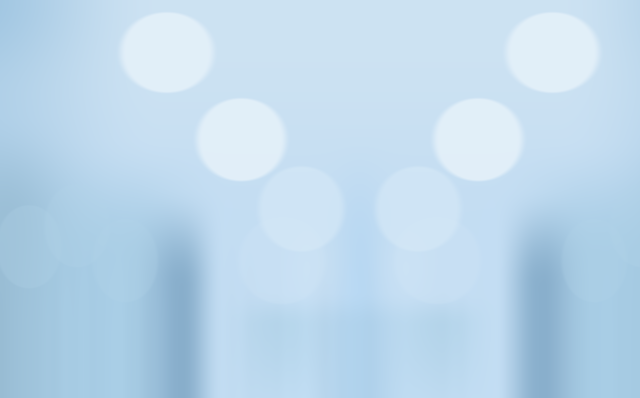
This background is drawn by a WebGL 1 fragment shader. Its source:

```glsl
precision highp float;
uniform vec2 u_resolution;

const float ASPECT = 1.61;        // scene width in units of its height
const float AXIS = 0.905;         // mirror axis of the corridor
const float LAMP_POWER = 2.05;    // squareness of the lamp discs
const float STREAK_AMOUNT = 0.016;
const vec3 SKY = vec3(0.80, 0.885, 0.95);
const vec3 SKY_BLUE = vec3(0.765, 0.865, 0.95);
const vec3 CORNER = vec3(0.62, 0.77, 0.88);
const vec3 WALL = vec3(0.655, 0.80, 0.895);
const vec3 WALL_GREY = vec3(0.59, 0.73, 0.82);
const vec3 PILLAR = vec3(0.53, 0.68, 0.795);
const vec3 FLOOR = vec3(0.71, 0.835, 0.92);
const vec3 FLOOR_LIGHT = vec3(0.765, 0.87, 0.955);
const vec3 SEAM_BLUE = vec3(0.70, 0.835, 0.945);
const vec3 SEAM_DARK = vec3(0.66, 0.80, 0.90);
const vec3 LAMP = vec3(0.89, 0.94, 0.975);
const vec3 HAZE = vec3(0.835, 0.91, 0.965);
const vec3 GHOST = vec3(0.70, 0.83, 0.91);

float hash(float n) {
  return fract(sin(n * 91.7) * 4375.5);
}

float noise(float x) {
  float cell = floor(x);
  float f = fract(x);
  return mix(hash(cell), hash(cell + 1.0), f * f * (3.0 - 2.0 * f));
}

float bell(float x, float width) {
  float t = x / width;
  return exp(-t * t);
}

// Rounded disc, crisp above and below, softer at its sides
float disc(vec2 p, vec2 center, vec2 radius, float blur) {
  vec2 q = abs(p - center) / radius + 1e-4;
  float d = pow(pow(q.x, LAMP_POWER) + pow(q.y, LAMP_POWER), 1.0 / LAMP_POWER);
  float edge = blur * mix(0.45, 1.4, q.x * q.x / dot(q, q));
  return 1.0 - smoothstep(1.0 - edge, 1.0 + 0.5 * edge, d);
}

vec3 backdrop(vec2 p, float x) {
  // Ceiling, darker toward the far corners
  vec3 color = mix(SKY_BLUE, SKY, smoothstep(0.40, 0.90, p.y));
  float corner = smoothstep(0.50, 1.0, p.x) * (0.65 + 0.35 * smoothstep(0.75, 1.0, p.y));
  color = mix(color, CORNER, corner);

  // Side walls
  float below = 1.0 - smoothstep(0.34, 0.66, p.y);
  float side = smoothstep(0.33, 0.58, p.x);
  color = mix(color, WALL, below * side);
  float grey = bell(p.x - 0.89, 0.13) * (1.0 - smoothstep(0.45, 0.72, p.y));
  color = mix(color, WALL_GREY, 0.75 * grey);

  // Floor glow near the middle
  float inner = 1.0 - smoothstep(0.26, 0.42, p.x);
  float ground = 1.0 - smoothstep(0.18, 0.27, p.y);
  float shade = bell(p.x - 0.20, 0.12) * smoothstep(-0.12, 0.20, p.y);
  color = mix(color, mix(FLOOR_LIGHT, FLOOR, shade), ground * inner);
  color = mix(color, FLOOR_LIGHT, 0.4 * bell(p.x - 0.34, 0.06) * below);

  // Central seam
  float upperSeam = 1.0 - smoothstep(0.30, 0.68, p.y);
  color = mix(color, SEAM_BLUE, 0.75 * bell(p.x, 0.06) * upperSeam);
  color = mix(color, SEAM_DARK, 0.6 * bell(p.x, 0.09) * ground);

  // Blurred pillars
  float pillar = smoothstep(0.34, 0.45, p.x) * (1.0 - smoothstep(0.46, 0.58, p.x));
  float height = 1.0 - smoothstep(0.28, 0.53, p.y);
  color = mix(color, PILLAR, 0.95 * pillar * height);

  // Vertical streaks
  float streak = noise(x * 17.0) + 0.5 * noise(x * 43.0) - 0.75;
  return color + STREAK_AMOUNT * streak * (1.0 - smoothstep(0.15, 0.5, p.y));
}

void main() {
  vec2 uv = gl_FragCoord.xy / u_resolution;
  float x = uv.x * ASPECT;
  vec2 p = vec2(abs(x - AXIS), uv.y);
  vec3 color = backdrop(p, x);

  // Faint outer discs
  for (int i = 0; i < 3; i++) {
    float k = float(i);
    vec2 center = vec2(0.59 + 0.121 * k, 0.345 + k * (0.1585 - 0.0705 * k));
    color = mix(color, GHOST, 0.25 * disc(p, center, vec2(0.084, 0.105), 0.07));
  }

  // Low haze disc and the glow inside it
  color = mix(color, HAZE, 0.22 * disc(p, vec2(0.195, 0.345), vec2(0.112, 0.110), 0.09));
  color = mix(color, HAZE, 0.25 * bell(p.x - 0.11, 0.07) * bell(p.y - 0.33, 0.09));

  // Receding row of lamps, the farthest one fading into haze
  for (int i = 0; i < 3; i++) {
    float k = float(i);
    float far = step(1.5, k);
    vec2 center = vec2(0.485 + k * (0.018 * k - 0.205), 0.868 + k * (0.0225 * k - 0.2415));
    vec2 radius = vec2(0.121 - 0.005 * k, 0.102 + 0.003 * k);
    float cover = disc(p, center, radius, 0.11);
    color = mix(color, mix(LAMP, HAZE, far), cover * mix(0.93, 0.65, far));
  }

  gl_FragColor = vec4(clamp(color, 0.0, 1.0), 1.0);
}
```
